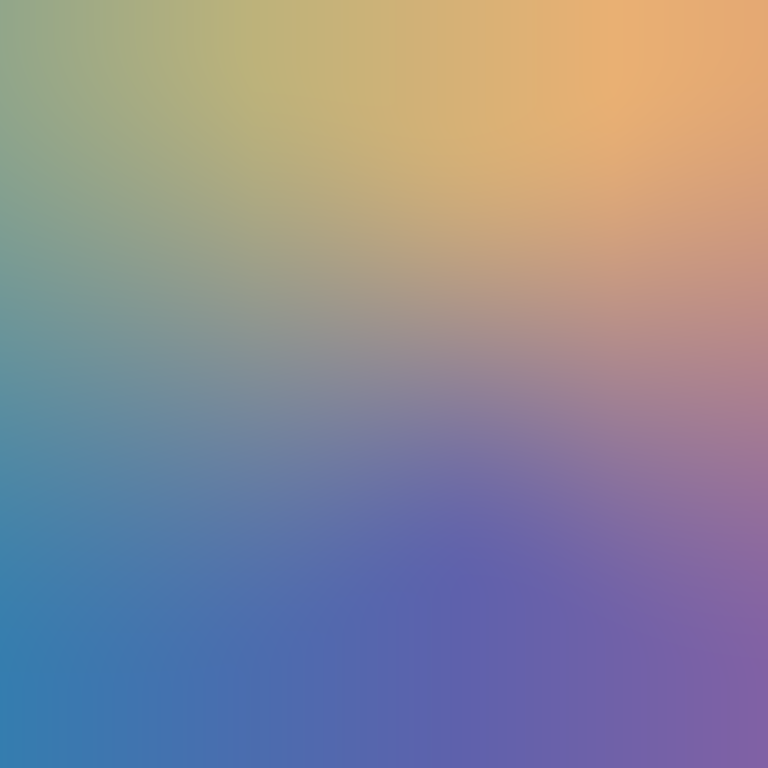
Write a WebGL 2 fragment shader that draws this background.

```glsl
#version 300 es
precision highp float;
// Soft mesh gradient: sage to amber above, blue to violet below.
uniform vec2 u_resolution;
out vec4 fragColor;

// Four-stop colour ramp along x
vec3 ramp(float x, vec3 stops, vec3 left, vec3 midLeft, vec3 midRight, vec3 right) {
  vec3 color = mix(left, midLeft, clamp(x / stops.x, 0.0, 1.0));
  color = mix(color, midRight, clamp((x - stops.x) / (stops.y - stops.x), 0.0, 1.0));
  return mix(color, right, clamp((x - stops.y) / (stops.z - stops.y), 0.0, 1.0));
}

void main() {
  vec2 uv = gl_FragCoord.xy / u_resolution;
  float depth = 1.0 - uv.y;

  // Warm upper band and cool lower band
  vec3 warm = ramp(uv.x, vec3(0.33, 0.80, 1.0),
    vec3(0.57, 0.65, 0.54), vec3(0.74, 0.70, 0.48),
    vec3(0.915, 0.69, 0.45), vec3(0.895, 0.66, 0.45));
  vec3 cool = ramp(uv.x, vec3(0.30, 0.60, 1.0),
    vec3(0.205, 0.49, 0.685), vec3(0.285, 0.43, 0.685),
    vec3(0.37, 0.38, 0.675), vec3(0.505, 0.38, 0.645));

  // The transition tightens right of centre
  float focus = exp(-pow((uv.x - 0.61) / 0.22, 2.0));
  float blend = smoothstep(0.04 + 0.11 * focus, 0.91 - 0.13 * focus, depth);
  fragColor = vec4(mix(warm, cool, blend), 1.0);
}
```
